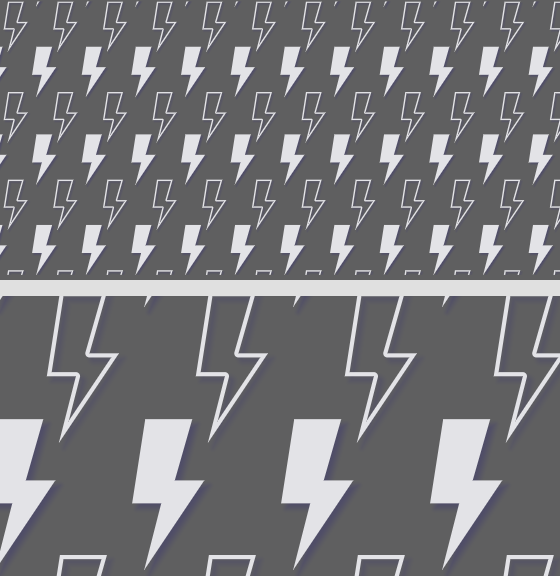
Top, the full canvas; bottom, a detail of the centre.
Give the GLSL for this pattern, as a Shadertoy shader.

```glsl
// Lengths are in units of 1/384 of the canvas height, y pointing down
const float UNITS = 384.0;
const float COLUMN_STEP = 68.1;
const float ROW_STEP = 62.1;
const float FIRST_TOP = 2.0;
const float ROW_SLIP = 4.0;          // rows from SLIP_ROW on sit slightly higher
const int   SLIP_ROW = 3;
const int   LAST_ROW = 6;
const float FILLED_X = 50.0;
const float OUTLINE_X = 11.0;
const float BOLT_MIDDLE = 10.5;
const float STROKE = 1.9;
const vec2  BAND = vec2(2.0, 377.0); // top and bottom of the printed area
const vec2  SHADOW_OFFSET = vec2(2.3, 2.3);
const float SHADOW_BLUR = 2.6;
const float SHADOW_FILLED = 0.85;
const float SHADOW_OUTLINE = 0.6;

const vec3 GROUND = vec3(0.373, 0.373, 0.377);
const vec3 BOLT = vec3(0.89, 0.89, 0.905);
const vec3 SHADOW = vec3(0.30, 0.29, 0.41);

const int CORNERS = 7;
const vec2 CORNER[CORNERS] = vec2[CORNERS](
    vec2(0.0, 0.0), vec2(21.5, 0.0), vec2(13.5, 28.0), vec2(27.0, 28.0),
    vec2(-0.5, 69.0), vec2(7.3, 38.5), vec2(-6.0, 38.5));

// Signed distance to the bolt, origin at its top left corner
float boltDistance(vec2 p) {
    float nearest = dot(p - CORNER[0], p - CORNER[0]);
    float side = 1.0;
    for (int i = 0; i < CORNERS; i++) {
        vec2 a = CORNER[i];
        vec2 b = CORNER[(i + CORNERS - 1) % CORNERS];
        vec2 edge = b - a;
        vec2 w = p - a;
        vec2 gap = w - edge * clamp(dot(w, edge) / dot(edge, edge), 0.0, 1.0);
        nearest = min(nearest, dot(gap, gap));
        bvec3 crossing = bvec3(p.y >= a.y, p.y < b.y, edge.x * w.y > edge.y * w.x);
        if (all(crossing) || all(not(crossing))) side = -side;
    }
    return side * sqrt(nearest);
}

// Filled bolt, or a stroke lying just inside its edge
float markDistance(vec2 p, bool isFilled) {
    float d = boltDistance(p);
    return isFilled ? d : abs(d + 0.5 * STROKE) - 0.5 * STROKE;
}

// Nearest column, measured from the bolt's top left corner
vec2 boltSpace(vec2 p, int row, bool isFilled) {
    float left = isFilled ? FILLED_X : OUTLINE_X;
    float top = FIRST_TOP + ROW_STEP * float(row) - (row >= SLIP_ROW ? ROW_SLIP : 0.0);
    float x = p.x - left - BOLT_MIDDLE;
    x -= COLUMN_STEP * floor(x / COLUMN_STEP + 0.5);
    return vec2(x + BOLT_MIDDLE, p.y - top);
}

void mainImage(out vec4 fragColor, in vec2 fragCoord) {
    float pixel = UNITS / iResolution.y;
    vec2 p = vec2(fragCoord.x, iResolution.y - fragCoord.y) * pixel;

    // Alternate outlined and filled rows
    float ink = 0.0;
    float shade = 0.0;
    for (int row = -1; row <= LAST_ROW; row++) {
        bool isFilled = (row & 1) == 1;
        vec2 q = boltSpace(p, row, isFilled);
        float markDist = markDistance(q, isFilled);
        float shadowDist = markDistance(q - SHADOW_OFFSET, isFilled);
        float strength = isFilled ? SHADOW_FILLED : SHADOW_OUTLINE;
        ink = max(ink, clamp(0.5 - markDist / pixel, 0.0, 1.0));
        shade = max(shade, strength * (1.0 - smoothstep(-SHADOW_BLUR, SHADOW_BLUR, shadowDist)));
    }

    // Plain margins above and below the printed area
    float inset = min(p.y - BAND.x, BAND.y - p.y);
    float printed = clamp(0.5 + inset / pixel, 0.0, 1.0);

    vec3 color = mix(GROUND, SHADOW, shade * printed);
    color = mix(color, BOLT, ink * printed);
    fragColor = vec4(color, 1.0);
}
```
